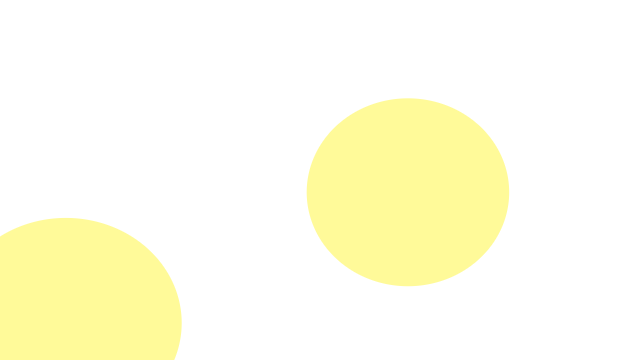
A WebGL 1 fragment shader for this background:

```glsl
precision highp float;
// Two flat pale yellow ellipses on a white background.

uniform vec2 u_resolution;

// Antialiased coverage of an ellipse; centre and radii are fractions of the canvas.
float ellipse(vec2 uv, vec2 centre, vec2 radii) {
  vec2 q = (uv - centre) / radii;
  float len = max(length(q), 0.001);
  // Dividing by the gradient turns the implicit value into a distance in pixels.
  float slope = length(q / (len * radii * u_resolution));
  float dist = (len - 1.0) / max(slope, 0.00001);
  return clamp(0.5 - dist, 0.0, 1.0);
}

void main() {
  vec2 uv = gl_FragCoord.xy / u_resolution;

  // Right-hand ellipse, and the larger one cut by the lower left corner
  float rightDisc = ellipse(uv, vec2(0.6374, 0.4659), vec2(0.1582, 0.2610));
  float cornerDisc = ellipse(uv, vec2(0.1029, 0.1030), vec2(0.1810, 0.2917));

  vec3 paleYellow = vec3(1.0, 0.98, 0.6);
  vec3 colour = mix(vec3(1.0), paleYellow, max(rightDisc, cornerDisc));
  gl_FragColor = vec4(colour, 1.0);
}
```
